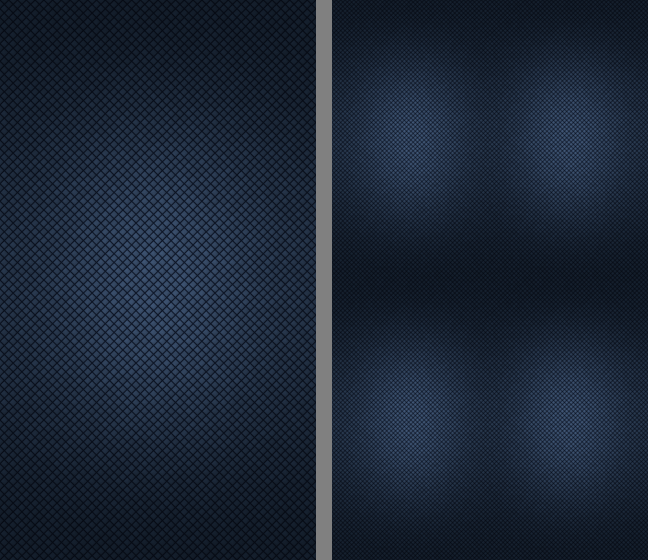
Left, the tile; right, the same tile 2 across and 2 down.
Reproduce this pattern procedurally as a Shadertoy shader.

```glsl
// Dark blue diagonal basket weave of small diamonds with a soft central glow.

const vec2 REPEATS = vec2(36.0, 64.0);       // diamonds across and down
const vec3 EDGE_COLOR = vec3(0.070, 0.107, 0.155);
const vec3 GLOW_COLOR = vec3(0.210, 0.285, 0.390);
const vec3 GAP_COLOR = vec3(0.022, 0.040, 0.085);
const float GAP_HALF_WIDTH = 0.085;          // in strap widths
const float GAP_OPACITY = 0.85;
const float SIDE_GLOW = 0.45;                // glow left at the side edges
const float HIGHLIGHT = 0.16;
const float SHADE = 0.14;
const float STRAP_VARIATION = 0.10;
const float GRAIN = 0.06;
const float GRAIN_PER_REPEAT = 8.0;
const float TAU = 6.28318;

float hash(vec2 p) {
    vec3 q = fract(vec3(p.xyx) * 0.1031);
    q += dot(q, q.yzx + 33.33);
    return fract((q.x + q.y) * q.z);
}

// Value noise whose lattice wraps after the given whole period.
float wrappedNoise(vec2 p, vec2 period) {
    vec2 cell = floor(p);
    vec2 f = fract(p);
    f = f * f * (3.0 - 2.0 * f);
    vec2 a = mod(cell, period);
    vec2 b = mod(cell + 1.0, period);
    return mix(mix(hash(a), hash(vec2(b.x, a.y)), f.x),
               mix(hash(vec2(a.x, b.y)), hash(b), f.x), f.y);
}

// Periodic glow, flat at the borders so that neighbouring tiles join.
float centralGlow(vec2 uv) {
    vec2 wave = 0.5 - 0.5 * cos(TAU * uv);
    return wave.y * mix(SIDE_GLOW, 1.0, wave.x);
}

void mainImage(out vec4 fragColor, in vec2 fragCoord) {
    vec2 uv = fragCoord / iResolution.xy;
    vec2 p = uv * REPEATS;

    // Diagonal strap coordinates; each unit square is one diamond.
    vec2 diagonal = vec2(p.x + p.y, p.x - p.y);
    vec2 cell = floor(diagonal);
    vec2 local = fract(diagonal) - 0.5;

    // Wrapped diamond identity and over-under parity.
    vec2 id = mod(vec2(cell.x + cell.y, cell.x - cell.y), 2.0 * REPEATS);
    bool rising = mod(cell.x + cell.y, 2.0) < 0.5;
    float along = rising ? local.x : local.y;
    float across = rising ? local.y : local.x;

    // Lit face: rounded strap, raised middle, light from the upper left.
    float crown = 1.0 - 4.0 * along * along;
    float light = 1.0 + HIGHLIGHT * (crown - 0.5);
    light -= SHADE * (local.y + 0.5 * across);
    light += STRAP_VARIATION * (hash(id) - 0.5);
    light += GRAIN * (wrappedNoise(p * GRAIN_PER_REPEAT,
                                  REPEATS * GRAIN_PER_REPEAT) - 0.5);

    // Dark gaps between straps, with smooth edges.
    float soft = 0.7 * length(REPEATS / iResolution.xy);
    vec2 gapDistance = 0.5 - abs(local);
    vec2 face = smoothstep(GAP_HALF_WIDTH - soft, GAP_HALF_WIDTH + soft, gapDistance);
    float gap = GAP_OPACITY * (1.0 - face.x * face.y);

    float glow = centralGlow(uv);
    vec3 color = mix(EDGE_COLOR, GLOW_COLOR, glow) * light;
    color = mix(color, GAP_COLOR * mix(0.8, 1.4, glow), gap);
    fragColor = vec4(color, 1.0);
}
```
